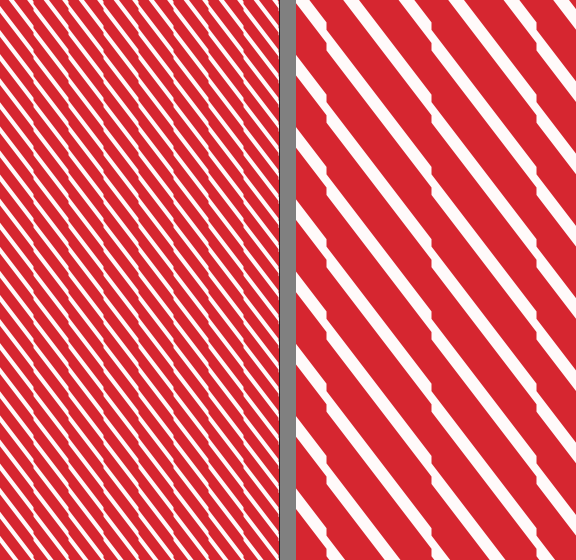
Left, the full canvas; right, a detail of the centre.
Write a Shadertoy shader that draws this pattern.

```glsl
const vec3 RED = vec3(0.84, 0.15, 0.19);
const vec3 WHITE = vec3(1.0, 0.98, 0.98);
const vec3 EDGE_DARK = vec3(0.16, 0.10, 0.11);

const float COLUMNS = 8.0;          // strips across the canvas
const float COLUMN_SHIFT = 0.0417;  // part of a strip cut off at the left
const float ROWS = 23.25;           // stripes down the canvas
const float STRIPES_PER_COLUMN = 1.897; // just under two, so the seams jog
const float STRIPE_START = 0.365;   // stripe centre along the top of a strip
const float STRIPE_WIDTH = 0.285;   // white share of one stripe period
const float EDGE_WIDTH = 0.004;     // dark line on the right border
const int SAMPLES = 4;              // samples per pixel side, smooths seams

// Signed distance to the stripe edge, in stripe periods; negative inside
float stripeDistance(vec2 uv, float columns, float rows, float slant) {
    float across = fract(uv.x * columns + COLUMN_SHIFT);
    float phase = (1.0 - uv.y) * rows - (across - STRIPE_START) * slant;
    return abs(fract(phase + 0.5) - 0.5) - 0.5 * STRIPE_WIDTH;
}

float coverage(float dist, float blur) {
    return 1.0 - smoothstep(-blur, blur, dist);
}

void mainImage(out vec4 fragColor, in vec2 fragCoord) {
    // Phase change over one subsample
    vec2 phaseStep = vec2(COLUMNS * STRIPES_PER_COLUMN, ROWS) / iResolution.xy;
    float blur = 0.5 * length(phaseStep) / float(SAMPLES);

    // Average the stripes and the border over the pixel
    float white = 0.0;
    float border = 0.0;
    for (int j = 0; j < SAMPLES; j++) {
        for (int i = 0; i < SAMPLES; i++) {
            vec2 offset = (vec2(i, j) + 0.5) / float(SAMPLES) - 0.5;
            vec2 uv = (fragCoord + offset) / iResolution.xy;
            white += coverage(stripeDistance(uv, COLUMNS, ROWS, STRIPES_PER_COLUMN), blur);
            border += step(1.0 - EDGE_WIDTH, uv.x);
        }
    }
    float total = float(SAMPLES * SAMPLES);

    vec3 color = mix(RED, WHITE, white / total);
    color = mix(color, EDGE_DARK, border / total);
    fragColor = vec4(color, 1.0);
}
```
